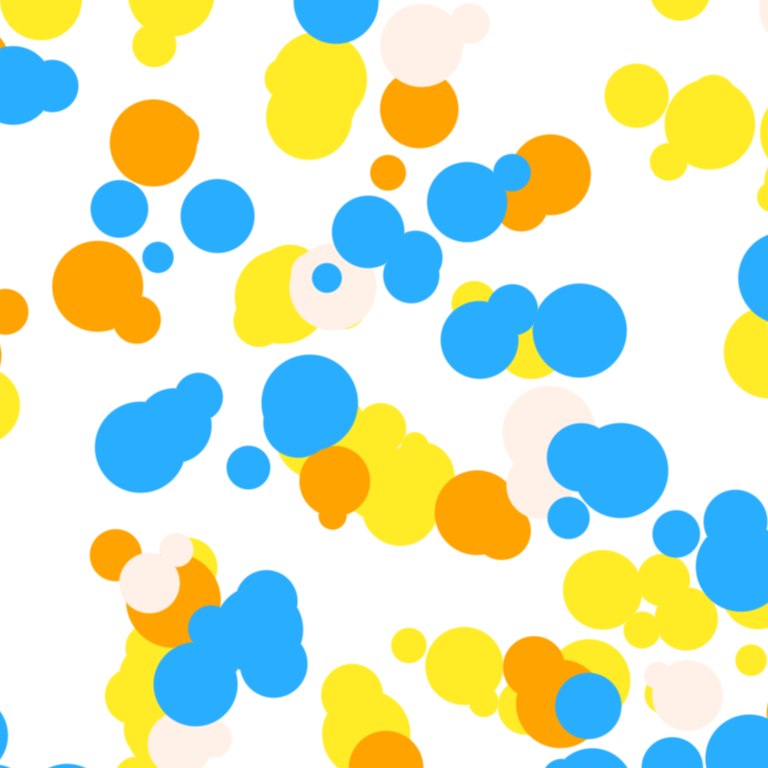
Give the GLSL for this pattern, as a WebGL 2 fragment shader.

```glsl
#version 300 es
precision highp float;
// Flat confetti: chains of overlapping dots in yellow, orange, cream and blue layers on white.

uniform vec2 u_resolution;
out vec4 fragColor;

const vec3 WHITE  = vec3(1.0);
const vec3 YELLOW = vec3(1.0, 0.925, 0.153);
const vec3 ORANGE = vec3(1.0, 0.639, 0.0);
const vec3 CREAM  = vec3(1.0, 0.945, 0.91);
const vec3 BLUE   = vec3(0.161, 0.678, 1.0);

const float TAU = 6.28319;
const float MARGIN = 0.065;                      // dots may start just off the canvas
const vec2 RADIUS_RANGE = vec2(0.018, 0.063);
const vec2 STEP_RANGE = vec2(0.02, 0.11);        // distance between linked dots
const vec2 SPREAD = vec2(0.75488, 0.56984);      // low-discrepancy steps
const float GOLDEN = 0.61803;

// Integer hash giving two values in 0..1.
vec2 hash2(uvec2 v) {
    v = v * 1664525u + 1013904223u;
    v.x += v.y * 1664525u;
    v.y += v.x * 1664525u;
    v ^= v >> 16u;
    v.x += v.y * 1664525u;
    v.y += v.x * 1664525u;
    v ^= v >> 16u;
    return vec2(v >> 8u) / 16777216.0;
}

// Keep a dot centre inside the canvas plus its margin.
vec2 wrapToCanvas(vec2 p) {
    return mod(p + MARGIN, 1.0 + 2.0 * MARGIN) - MARGIN;
}

// Evenly spread start of a chain, shaken to look irregular.
vec2 chainStart(int chain, uint seed) {
    vec2 offset = hash2(uvec2(seed, 977u));
    vec2 jitter = hash2(uvec2(uint(chain), seed)) - 0.5;
    vec2 cell = fract(offset + SPREAD * float(chain));
    return cell * (1.0 + 2.0 * MARGIN) - MARGIN + 0.22 * jitter;
}

// Signed distance to the union of all dots in one layer.
float dotChains(vec2 p, int chains, int links, uint seed) {
    float nearest = 1.0;
    float sizePhase = hash2(uvec2(seed, 31u)).x;
    for (int i = 0; i < chains; i++) {
        vec2 centre = chainStart(i, seed);
        for (int j = 0; j < links; j++) {
            int index = i * links + j;
            float size = fract(sizePhase + GOLDEN * float(index));
            float radius = mix(RADIUS_RANGE.x, RADIUS_RANGE.y, size);
            nearest = min(nearest, length(p - wrapToCanvas(centre)) - radius);

            vec2 rnd = hash2(uvec2(uint(index) + 4096u, seed));
            float angle = TAU * rnd.x;
            float stride = mix(STEP_RANGE.x, STEP_RANGE.y, rnd.y);
            centre += stride * vec2(cos(angle), sin(angle));
        }
    }
    return nearest;
}

// Paint a shape over the colour below with a soft edge.
vec3 paint(vec3 below, vec3 ink, float dist, float edge) {
    return mix(ink, below, smoothstep(-edge, edge, dist));
}

void main() {
    float side = min(u_resolution.x, u_resolution.y);
    vec2 p = gl_FragCoord.xy / side;
    float edge = max(0.0018, 0.75 / side);

    // Layers from back to front
    vec3 colour = WHITE;
    colour = paint(colour, YELLOW, dotChains(p, 17, 4, 11u), edge);
    colour = paint(colour, ORANGE, dotChains(p, 12, 2, 23u), edge);
    colour = paint(colour, CREAM,  dotChains(p, 8, 2, 37u), edge);
    colour = paint(colour, BLUE,   dotChains(p, 17, 3, 53u), edge);

    fragColor = vec4(colour, 1.0);
}
```
